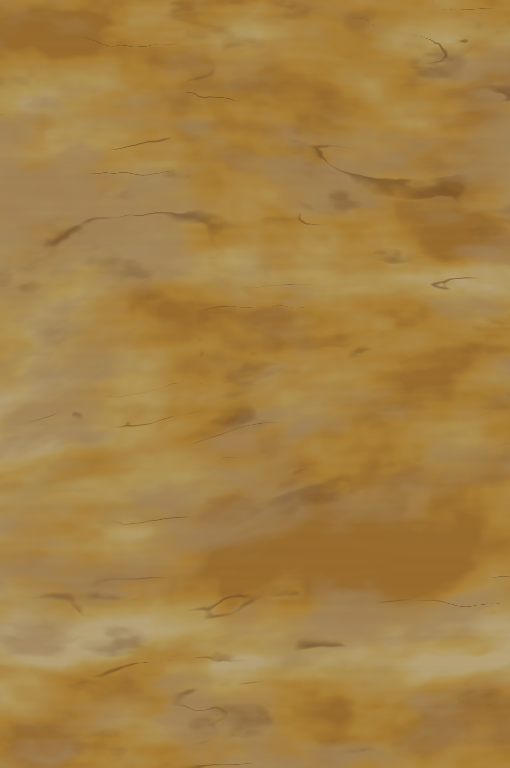
This texture is drawn by a WebGL 1 fragment shader. Its source:

```glsl
precision highp float;
uniform vec2 u_resolution;

#define BROWN vec3(0.595, 0.420, 0.175)
#define GOLD vec3(0.660, 0.490, 0.200)
#define OCHRE vec3(0.670, 0.530, 0.270)
#define STRAW vec3(0.690, 0.580, 0.330)
#define CREAM vec3(0.705, 0.625, 0.450)
#define MAUVE vec3(0.620, 0.505, 0.350)
#define UMBER vec3(0.400, 0.260, 0.130)
#define CLOUD_CONTRAST 8.0
#define STREAK_CONTRAST 0.025
#define STRAND_DEPTH 0.55
#define SMUDGE_DEPTH 0.35

vec3 hash3(vec2 cell) {
  vec3 k = vec3(dot(cell, vec2(127.1, 311.7)),
                dot(cell, vec2(269.5, 183.3)),
                dot(cell, vec2(419.2, 371.9)));
  return fract(sin(k) * 43758.55);
}

// Smooth cellular noise: random cell values blended by distance
float cells(vec2 p) {
  vec2 base = floor(p);
  vec2 f = p - base;
  float total = 0.0;
  float weight = 0.0;
  for (int j = -1; j <= 1; j++) {
    for (int i = -1; i <= 1; i++) {
      vec2 offset = vec2(float(i), float(j));
      vec3 h = hash3(base + offset);
      vec2 d = offset + 0.15 + 0.7 * h.xy - f;
      float w = exp(-6.0 * dot(d, d));
      total += w * h.z;
      weight += w;
    }
  }
  return total / weight;
}

float clouds(vec2 p) {
  float sum = 0.0;
  float gain = 0.5;
  for (int i = 0; i < 4; i++) {
    sum += gain * cells(p);
    p = p * 2.03 + vec2(17.3, 9.1);
    gain *= 0.52;
  }
  return sum / 0.966;
}

// Soft elliptical patch
float patchAt(vec2 p, vec2 centre, vec2 radius) {
  vec2 d = (p - centre) / radius;
  return exp(-dot(d, d));
}

// Layered sines bend the grain; the middle rises to the right
vec2 bendGrain(vec2 p) {
  float rise = exp(-pow((p.y - 0.68) / 0.2, 2.0));
  p.y -= 0.13 * rise * (p.x - 0.4);
  p.y += 0.018 * sin(4.1 * p.x + 2.7 * p.y) + 0.008 * sin(9.7 * p.x - 6.0 * p.y + 1.3);
  p.x += 0.03 * sin(5.3 * p.y + 1.9 * p.x);
  return p;
}

// Broad pale and golden zones
float zones(vec2 p) {
  float tone = 1.9 * patchAt(p, vec2(0.27, 0.25), vec2(0.42, 0.065));
  tone += 1.7 * patchAt(p, vec2(1.0, 0.25), vec2(0.25, 0.07));
  tone += 1.5 * patchAt(p, vec2(0.95, 1.42), vec2(0.3, 0.04));
  tone += 0.6 * patchAt(p, vec2(0.1, 1.32), vec2(0.25, 0.05));
  tone -= 1.5 * patchAt(p, vec2(0.08, 1.41), vec2(0.22, 0.05));
  tone -= 0.8 * patchAt(p, vec2(0.5, 0.42), vec2(1.2, 0.09));
  tone -= 0.8 * patchAt(p, vec2(0.5, 0.05), vec2(1.2, 0.08));
  return tone;
}

vec3 ramp(float tone) {
  vec3 color = mix(BROWN, GOLD, clamp((tone + 1.6) / 0.9, 0.0, 1.0));
  color = mix(color, OCHRE, clamp((tone + 0.7) / 0.8, 0.0, 1.0));
  color = mix(color, STRAW, clamp((tone - 0.1) / 0.8, 0.0, 1.0));
  return mix(color, CREAM, clamp((tone - 0.9) / 0.9, 0.0, 1.0));
}

void main() {
  vec2 p = gl_FragCoord.xy / u_resolution.x;
  vec2 grain = bendGrain(p);

  // Cloudy body: long drifts mixed with rounder blotches
  float drift = clouds(grain * vec2(2.8, 9.0));
  float blotch = clouds(grain * vec2(6.0, 8.0) + 31.7);
  float body = mix(drift, blotch, 0.45) - 0.5;
  vec2 ragged = p + vec2(0.25, 0.10) * (drift - 0.5);
  vec3 color = ramp(CLOUD_CONTRAST * body + zones(ragged));

  // Greyish mauve veils in the upper sides
  float veil = patchAt(p, vec2(0.08, 1.12), vec2(0.28, 0.16))
             + patchAt(p, vec2(0.98, 1.2), vec2(0.25, 0.2));
  float veilNoise = clouds(grain * vec2(5.0, 12.0) + 73.0);
  color = mix(color, MAUVE, 0.8 * smoothstep(0.42, 0.85, veilNoise + 0.22 * veil));

  // Brown smudges and thin broken strands
  float smudge = smoothstep(0.66, 0.9, clouds(grain * vec2(5.5, 13.0) + 112.0) + 0.04 * veil);
  color = mix(color, UMBER, SMUDGE_DEPTH * smudge);
  float path = cells(grain * vec2(4.0, 21.0) + 51.0 + 0.8 * blotch);
  float strand = 1.0 - smoothstep(0.0, 0.05, abs(path - 0.5));
  float broken = smoothstep(0.55, 0.76, clouds(grain * vec2(5.0, 11.0) + 151.0));
  color = mix(color, UMBER, STRAND_DEPTH * strand * broken);

  // Fine horizontal streaks
  float streak = cells(vec2(grain.x * 4.0, p.y * 85.0) + 200.0) - 0.5;
  color *= 1.0 + STREAK_CONTRAST * streak;
  gl_FragColor = vec4(color, 1.0);
}
```
